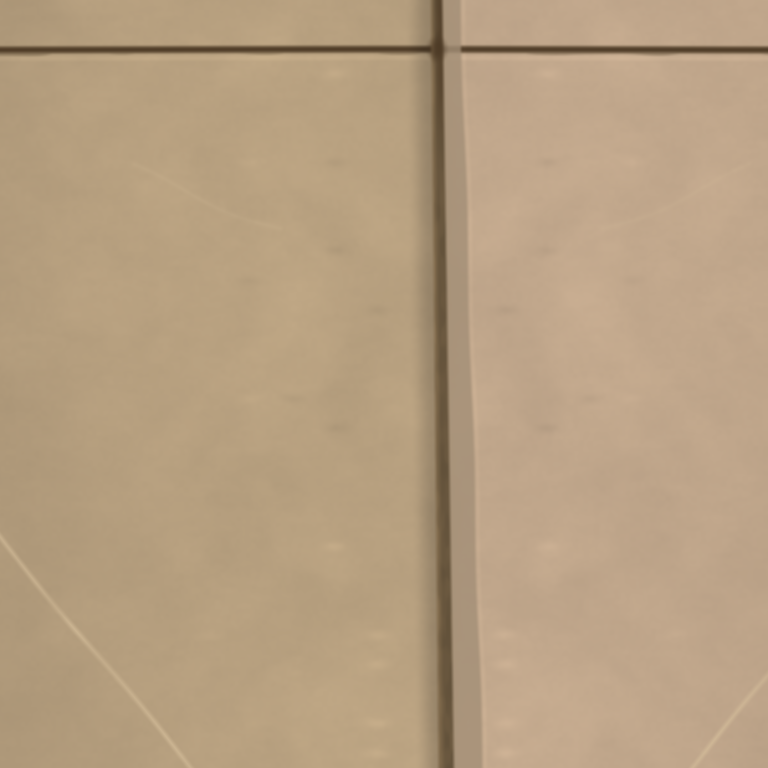
This texture is drawn by a Shadertoy shader. Its source:

```glsl
// Beige stone wall tiles, mirrored about a dark upright joint, with a thin level joint near the top.

const vec3 LEFT_STONE   = vec3(0.712, 0.622, 0.495);
const vec3 RIGHT_STONE  = vec3(0.745, 0.645, 0.540);
const vec3 GROUT        = vec3(0.405, 0.335, 0.240);
const vec3 DARK_GROUT   = vec3(0.290, 0.215, 0.135);
const vec3 LIP_SHADE    = vec3(0.640, 0.560, 0.465);
const vec3 SCRATCH      = vec3(0.840, 0.750, 0.610);
const float MIRROR_X    = 0.575;   // axis shared by the two tile columns
const float JOINT_BASE  = 0.581;   // upright joint at the lower edge
const float JOINT_LEAN  = 0.0125;  // its drift to the left over the height
const float LEVEL_Y     = 0.935;
const float LEVEL_HALF  = 0.0033;
const float MOTTLE      = 0.030;
const float GRAIN       = 0.010;

float hash(vec2 p) {
    p = fract(p * vec2(0.1031, 0.1137));
    p += dot(p, p.yx + 33.33);
    return fract((p.x + p.y) * p.x * 7.31);
}

// Soft cellular noise: a weighted mean of random values around nearby points
float cells(vec2 p) {
    vec2 id = floor(p), f = p - id;
    float sum = 0.0, weight = 0.0;
    for (int y = -1; y <= 1; y++)
    for (int x = -1; x <= 1; x++) {
        vec2 o = vec2(x, y), c = id + o + 57.0;
        vec2 d = o + 0.2 + 0.6 * vec2(hash(c), hash(c + 19.7)) - f;
        float w = exp(-5.0 * dot(d, d));
        sum += w * hash(c + 41.3);
        weight += w;
    }
    return sum / weight - 0.5;
}

float clouds(vec2 p) {
    p += 0.025 * sin(p.yx * vec2(17.0, 13.0) + 1.3);
    return cells(p * 6.0) + 0.6 * cells(p * 14.0 + 3.7) + 0.35 * cells(p * 33.0 + 8.1);
}

// Antialiased stripe of the given half width and edge softness
float stripe(float d, float halfWidth, float soft) {
    return 1.0 - smoothstep(halfWidth - soft, halfWidth + soft, abs(d));
}

float segment(vec2 p, vec2 a, vec2 b) {
    vec2 v = b - a;
    return length(p - a - v * clamp(dot(p - a, v) / dot(v, v), 0.0, 1.0));
}

void mainImage(out vec4 fragColor, in vec2 fragCoord) {
    vec2 uv = fragCoord / iResolution.xy;
    float px = 1.0 / iResolution.y;
    float joint = uv.x - (JOINT_BASE - JOINT_LEAN * uv.y);
    vec2 m = vec2(abs(uv.x - MIRROR_X), uv.y);

    // Stone: a warmer right column, mirrored clouds and fine level grain
    vec3 color = mix(LEFT_STONE, RIGHT_STONE, smoothstep(-0.01, 0.03, joint));
    color *= 1.0 + 0.02 * smoothstep(0.5, 0.1, m.x) - 0.035 * smoothstep(0.4, 0.6, m.x);
    color *= 1.0 + MOTTLE * 1.5 * clouds(m + 2.0);
    color *= 1.0 + GRAIN * (cells(uv * vec2(45.0, 110.0)) + cells(uv * 150.0));

    // Pale chips and faint stains near the joint
    vec2 chipCell = vec2(18.0, 26.0) * m;
    float chip = hash(floor(chipCell) + 11.0);
    vec2 q = (fract(chipCell) - 0.5) * vec2(1.0, 1.6);
    float flaw = exp(-14.0 * dot(q, q)) * step(0.9, chip) * smoothstep(0.45, 0.1, m.x);
    color *= 1.0 + flaw * (chip > 0.95 ? 0.045 : -0.045);

    // Mirrored diagonal scratch, and a fainter one higher up
    float bend = 0.003 * sin(m.x * 28.0);
    float scratch = segment(m + vec2(0.0, bend), vec2(0.322, -0.005), vec2(0.60, 0.33));
    float wear = 0.65 + 0.5 * cells(m * 18.0);
    color = mix(color, SCRATCH, wear * stripe(scratch, 0.0025, 0.0025 + px));
    float vein = segment(m + vec2(0.0, 2.0 * bend), vec2(0.21, 0.70), vec2(0.40, 0.78));
    color = mix(color, SCRATCH, 0.16 * stripe(vein, 0.002, 0.003 + px));

    // Level joint with a ragged, stained lower edge and a pale rim
    float level = uv.y - LEVEL_Y - 0.002 * (0.5 - abs(uv.x - 0.5));
    float ragged = max(0.0, cells(vec2(uv.x * 16.0, 4.0))) * 0.008;
    color *= 1.0 + 0.05 * stripe(level + 0.011, 0.003, 0.003);
    color = mix(color, GROUT, 0.55 * stripe(level + ragged * 0.5, 0.005 + ragged * 0.5, 0.003));
    color = mix(color, DARK_GROUT, 0.9 * stripe(level, LEVEL_HALF, 0.0018 + px));

    // Shaded lip right of the upright joint, widening downwards
    float lipEdge = mix(0.047, 0.031, uv.y) + 0.0012 * sin(uv.y * 19.0);
    float lip = smoothstep(-0.002, 0.002, joint) * (1.0 - smoothstep(-0.003, 0.003, joint - lipEdge));
    color = mix(color, LIP_SHADE, lip * 0.8);
    color *= 1.0 + 0.03 * stripe(joint - lipEdge - 0.004, 0.002, 0.003);

    // Soft shadow on the left, then the upright joint itself
    color *= 1.0 - 0.17 * smoothstep(-0.042, -0.010, joint) * step(joint, 0.0);
    float halfWidth = mix(0.0100, 0.0075, uv.y);
    vec3 fill = mix(GROUT, GROUT * 1.22, smoothstep(0.0, -halfWidth, joint));
    fill = mix(fill, DARK_GROUT, 0.6 * smoothstep(0.78, 0.92, uv.y) * smoothstep(-0.006, 0.004, joint));
    fill *= 1.0 + 0.10 * cells(uv * vec2(150.0, 45.0));
    color = mix(color, fill, stripe(joint, halfWidth, 0.002 + px));

    // Dark stain where the joints cross
    float crossing = length(vec2(joint, level) * vec2(1.0, 0.8));
    color = mix(color, DARK_GROUT, 0.65 * (1.0 - smoothstep(0.003, 0.017, crossing)));

    fragColor = vec4(clamp(color, 0.0, 1.0), 1.0);
}
```
